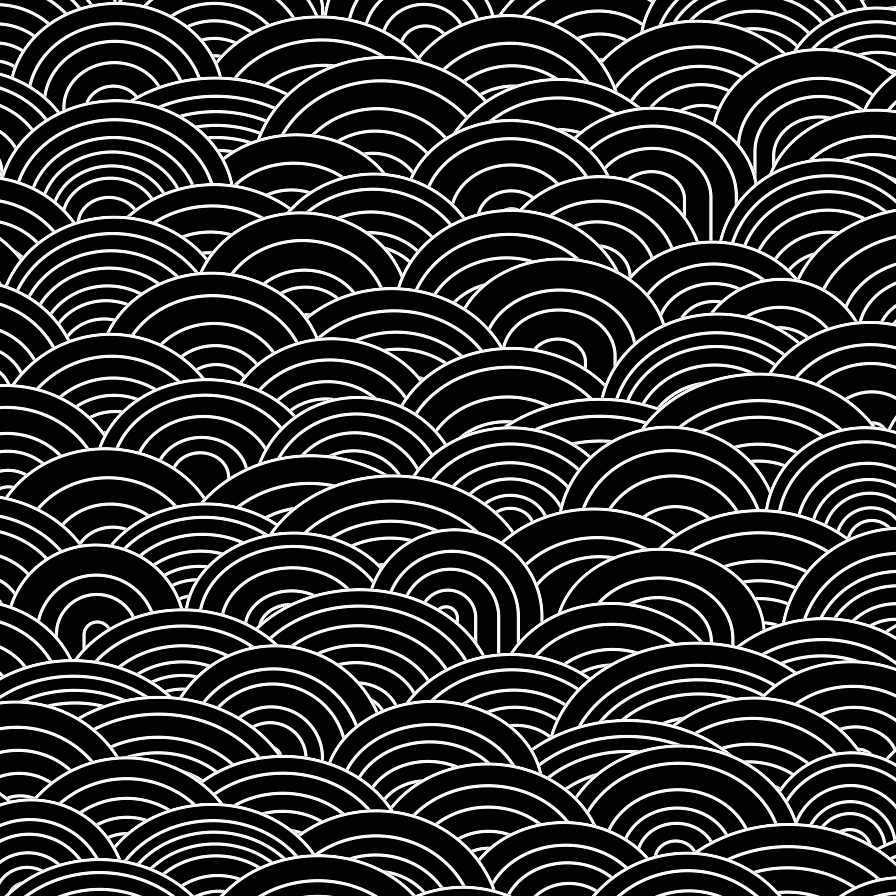
A WebGL 2 fragment shader for this pattern:

```glsl
#version 300 es
precision highp float;
// Overlapping hill-shaped scales, filled with nested white arcs on black.

uniform vec2 u_resolution;
out vec4 fragColor;

const vec3 INK = vec3(0.008);
const vec3 CHALK = vec3(0.975, 0.982, 0.982);
const vec2 CELL = vec2(0.22, 0.06);   // spacing of the scales
const float HALF_LINE = 0.0018;
const int ROWS = 8;
const int RINGS = 11;

float hash(vec2 cell, float salt) {
    vec3 q = fract(vec3(cell.xyx + salt * 7.31 + 53.0) * vec3(0.1031, 0.1030, 0.0973));
    q += dot(q, q.yzx + 33.33);
    return fract((q.x + q.y) * q.z);
}

float vary(vec2 cell, float salt, float low, float high) {
    return mix(low, high, hash(cell, salt));
}

// Approximate distance to an elliptic arch with upright legs.
float archDistance(vec2 p, vec2 centre, float radius, float aspect) {
    vec2 q = p - centre;
    q = vec2(q.x / aspect, max(q.y, 0.0));
    float len = max(length(q), 1e-4);
    float slope = max(length(vec2(q.x / aspect, q.y)) / len, 0.5);
    return (len - radius) / slope;
}

float coverage(float dist, float soft) {
    return clamp(0.5 - dist / soft, 0.0, 1.0);
}

// Nested arcs with uneven gaps; they crowd together towards the sides.
float arcLines(vec2 p, vec2 apex, vec2 cell, float radius, float aspect, float soft) {
    float gap = vary(cell, 5.0, 0.017, 0.028);
    float shrink = vary(cell, 6.0, 0.60, 0.98);
    float lean = vary(cell, 7.0, -0.12, 0.12);
    float drop = 0.0;
    float line = 0.0;
    for (int i = 0; i < RINGS; i++) {
        float ringRadius = radius - shrink * drop;
        if (ringRadius < 0.012) break;
        vec2 centre = apex + vec2(lean * drop, -drop - ringRadius);
        float dist = archDistance(p, centre, ringRadius, aspect);
        line = max(line, coverage(abs(dist) - HALF_LINE, soft));
        drop += gap * vary(cell, 10.0 + float(i), 0.72, 1.28);
    }
    return line;
}

// Visits the scales from front to back until the pixel is fully covered.
float scales(vec2 p, float soft) {
    float light = 0.0;
    float uncovered = 1.0;
    float firstRow = floor(p.y / CELL.y) - 1.0;
    for (int j = 0; j < ROWS; j++) {
        float row = firstRow + float(j);
        float stagger = 0.5 * mod(row, 2.0);
        float column = floor(p.x / CELL.x - stagger);
        float order = hash(vec2(row, 3.0), 9.0) < 0.5 ? -1.0 : 1.0;
        for (int i = -1; i <= 1; i++) {
            vec2 cell = vec2(column + order * float(i), row);
            vec2 jitter = vec2(vary(cell, 1.0, -0.2, 0.2), vary(cell, 2.0, -0.35, 0.35));
            vec2 apex = (cell + vec2(stagger, 0.0) + 0.5 + jitter) * CELL;
            float radius = vary(cell, 3.0, 0.095, 0.135);
            float aspect = vary(cell, 4.0, 1.0, 1.25);
            float edge = archDistance(p, apex - vec2(0.0, radius), radius, aspect);
            float cover = coverage(edge - HALF_LINE, soft);
            if (cover > 0.0) {
                light += uncovered * cover * arcLines(p, apex, cell, radius, aspect, soft);
                uncovered *= 1.0 - cover;
            }
            if (uncovered < 0.01) return light;
        }
    }
    return light;
}

void main() {
    vec2 p = gl_FragCoord.xy / u_resolution.y;
    float soft = 0.85 / u_resolution.y;
    float light = clamp(scales(p, soft), 0.0, 1.0);
    fragColor = vec4(mix(INK, CHALK, light), 1.0);
}
```
